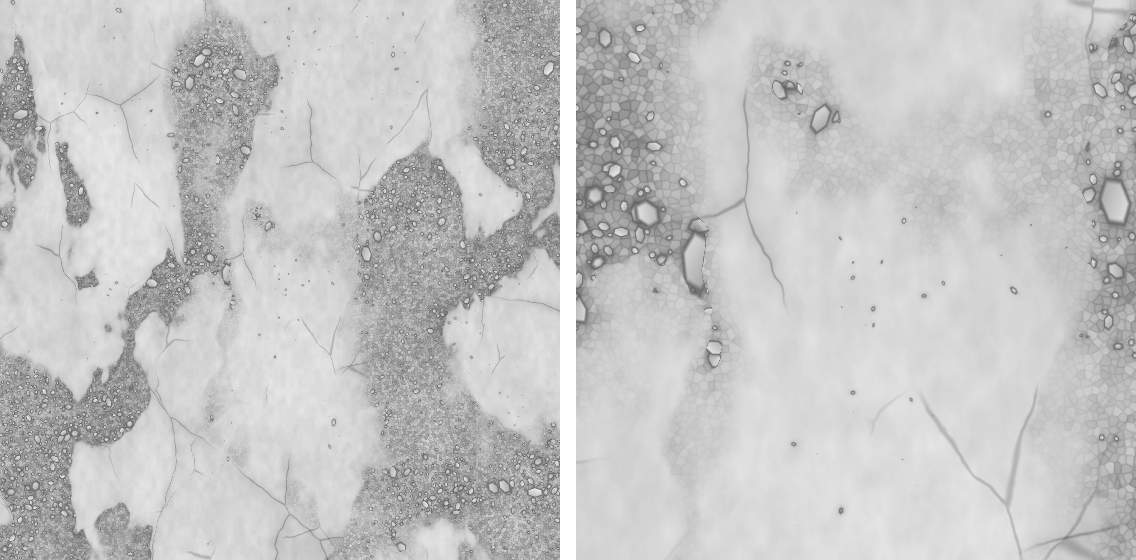
Left, the full canvas; right, a detail of the centre.
Give the GLSL for this texture map, as a WebGL 2 fragment shader.

```glsl
#version 300 es
precision highp float;

#define ROCK_TONE 0.85
#define GRAVEL_TONE 0.695
#define SHADOW_TONE 0.32
#define GRAVEL_BIAS 0.155
#define COLUMN_COUNT 2.9
#define SLAB_SCALE vec2(5.5, 2.9)
#define CHIP_SCALE vec2(13.0, 8.0)
#define GRAIN_SCALE 200.0
#define CRACK_WIDTH 0.011

uniform vec2 u_resolution;
out vec4 fragColor;

vec3 hash3(vec2 p) {
    vec3 q = fract(p.xyx * vec3(0.1031, 0.1030, 0.0973));
    q += dot(q, q.yxz + 33.33);
    return fract((q.xxy + q.yzz) * q.zyx);
}

float noise(vec2 p) {
    vec2 i = floor(p), f = fract(p);
    f = f * f * (3.0 - 2.0 * f);
    float low = mix(hash3(i).x, hash3(i + vec2(1, 0)).x, f.x);
    float high = mix(hash3(i + vec2(0, 1)).x, hash3(i + vec2(1, 1)).x, f.x);
    return mix(low, high, f.y);
}

float fbm(vec2 p) {
    float sum = 0.0, amp = 0.5;
    for (int i = 0; i < 6; i++) {
        sum += amp * noise(p);
        p = mat2(1.6, 1.2, -1.2, 1.6) * p + 17.3;
        amp *= 0.5;
    }
    return sum;
}

// Cellular pattern: nearest distance, gap to the second, smoothed cell value
vec3 cells(vec2 p) {
    vec2 base = floor(p);
    float first = 9.0, second = 9.0, total = 0.0, value = 0.0;
    for (int y = -1; y <= 1; y++)
    for (int x = -1; x <= 1; x++) {
        vec2 id = base + vec2(x, y);
        vec3 h = hash3(id + 41.0);
        float d = length(id + h.xy - p);
        second = min(second, max(first, d));
        first = min(first, d);
        float weight = exp(-30.0 * d);
        total += weight;
        value += weight * h.z;
    }
    return vec3(first, second - first, value / total);
}

// Scattered angular stones with a dark contact rim, drawn over a tone
float addStones(float tone, vec2 uv, float scale, float density) {
    vec2 p = uv * scale, base = floor(p);
    float blur = max(0.05, scale / u_resolution.y);
    for (int y = -1; y <= 1; y++)
    for (int x = -1; x <= 1; x++) {
        vec2 id = base + vec2(x, y);
        vec3 place = hash3(id + scale), form = hash3(id + scale * 3.0 + 7.0);
        float grow = smoothstep(0.0, 0.08, density - place.z);
        if (grow <= 0.0) continue;
        float angle = form.x * 6.2832, c = cos(angle), s = sin(angle);
        vec2 q = mat2(c, -s, s, c) * (p - id - 0.15 - 0.7 * place.xy);
        q *= vec2(0.75 + 0.5 * form.y, 1.0);
        q.x += (form.z - 0.4) * q.y;
        float hexagon = max(abs(q.x), dot(abs(q), vec2(0.5, 0.866)));
        float radius = mix(0.15, 0.42, form.z * form.z) * grow;
        float d = mix(hexagon, length(q), 0.12) - radius;
        float contact = exp(-max(d, 0.0) / 0.09) * grow;
        float face = 0.74 + 0.1 * form.y + 0.10 * clamp(q.x / radius, -1.0, 1.0);
        face = mix(SHADOW_TONE + 0.08, face, smoothstep(0.0, 0.11, -d));
        tone = mix(tone, SHADOW_TONE, 0.42 * contact);
        tone = mix(tone, face, smoothstep(blur, -blur, d));
    }
    return tone;
}

void main() {
    vec2 uv = gl_FragCoord.xy / u_resolution.y;

    // Slabs and chips, with broken patches of gravel in loose upright bands
    vec2 wander = vec2(fbm(uv * 7.0), fbm(uv * 7.0 + 31.0)) - 0.5;
    vec2 warped = uv + 0.06 * wander;
    vec3 slab = cells(warped * SLAB_SCALE + vec2(0.9 * uv.y, 0.0));
    vec3 chip = cells(warped * CHIP_SCALE + vec2(-2.0 * uv.y, 7.0));
    float bands = 0.19 * cos(6.2832 * COLUMN_COUNT * (warped.x - 0.02));
    float patches = 1.9 * (fbm(warped * vec2(5.5, 3.4) + 5.0) - 0.5);
    float angular = 0.8 * (slab.z - 0.5) + 0.26 * (chip.z - 0.5);
    float field = bands + patches + angular - GRAVEL_BIAS;
    float dusty = smoothstep(0.42, 0.68, noise(uv * vec2(5.0, 3.5) + 60.0));
    float spread = mix(0.02, 0.20, dusty);
    float gravel = smoothstep(-spread, spread, field);

    // Pale rock with weathering, stains, bevelled slabs and broken seams
    float rock = ROCK_TONE + 0.10 * (fbm(uv * vec2(9.0, 6.0) + 12.0) - 0.5);
    rock += 0.04 * (slab.z - 0.5) + 0.02 * (chip.z - 0.5);
    rock += 0.09 * (fbm(uv * vec2(95.0, 60.0)) - 0.5);
    rock -= 0.04 * smoothstep(-0.20, 0.0, field);
    float broken = smoothstep(0.50, 0.72, noise(uv * 9.0 + 80.0));
    float seam = 1.0 - smoothstep(0.0, CRACK_WIDTH, slab.y);
    rock -= broken * (0.16 * seam + 0.08 * exp(-slab.y / 0.06));
    float nick = smoothstep(0.62, 0.8, noise(uv * 17.0 + 9.0));
    rock -= 0.15 * nick * (1.0 - smoothstep(0.0, 0.035, chip.y));

    // Fine grit
    vec3 grain = cells(uv * GRAIN_SCALE);
    float grit = GRAVEL_TONE + 0.17 * (grain.z - 0.5);
    grit -= 0.10 * (1.0 - smoothstep(0.0, 0.35, grain.y));
    grit += 0.18 * (fbm(uv * 14.0 + 3.0) - 0.5);
    float tone = mix(rock, grit, gravel);
    float ledge = exp(-max(field, 0.0) / 0.07) * exp(min(field, 0.0) / 0.02);
    tone -= 0.12 * (1.0 - dusty) * ledge;

    // Stones, clustered within the gravel and rare on the rock
    float cluster = smoothstep(0.42, 0.8, noise(uv * 8.0 + 50.0));
    float stray = 0.055 * smoothstep(0.5, 0.75, noise(uv * 10.0 + 33.0));
    float bed = smoothstep(-0.04, 0.08, field);
    tone = addStones(tone, uv, 115.0, stray + bed * (0.13 + 0.45 * cluster));
    tone = addStones(tone, uv, 68.0, stray + bed * (0.07 + 0.38 * cluster));
    tone = addStones(tone, uv, 36.0, bed * (0.03 + 0.32 * cluster));

    fragColor = vec4(vec3(clamp(tone, 0.0, 1.0)), 1.0);
}
```
